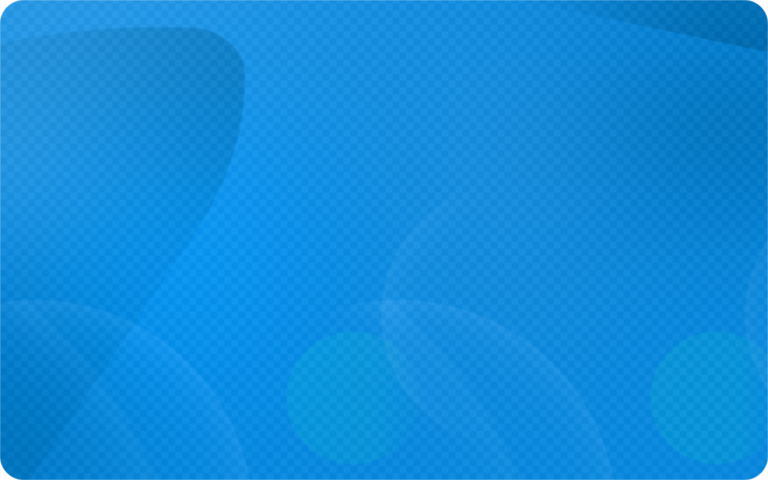
Give the GLSL for this background, as a Shadertoy shader.

```glsl
// Glossy blue card with a fine checker weave, a curved leaf, soft arcs and teal discs.

// Soft round falloff: 1 at the centre, fading outwards.
float glow(vec2 p, vec2 centre, vec2 size) {
    vec2 q = (p - centre) / size;
    return exp(-dot(q, q));
}

// Coverage of the inside of a signed distance.
float fill(float d, float blur) {
    return 1.0 - smoothstep(-blur, blur, d);
}

// Bright circle edge that fades inwards over the given width.
float rim(float d, float width, float blur) {
    return fill(d, blur) * exp(min(d, 0.0) / width);
}

// Leaf bounded by a bowed top and a sweeping right side, joined by a round corner.
float leafDistance(vec2 p) {
    float bend = max(p.y - 0.5, 0.0);
    float side = (p.x - 0.0625 - 0.67 * p.y + bend * bend) * 0.83;
    float top = p.y - 0.91 - 0.2 * p.x + 0.3 * p.x * p.x;
    vec2 q = vec2(side, top) + 0.08;
    return length(max(q, 0.0)) + min(max(q.x, q.y), 0.0) - 0.08;
}

float roundedBox(vec2 p, vec2 halfSize, float radius) {
    vec2 q = abs(p) - halfSize + radius;
    return length(max(q, 0.0)) + min(max(q.x, q.y), 0.0) - radius;
}

void mainImage(out vec4 fragColor, in vec2 fragCoord) {
    vec2 p = fragCoord / iResolution.y;
    float aspect = iResolution.x / iResolution.y;
    float px = 1.0 / iResolution.y;
    float soft = max(px, 0.003);

    // Base blue with broad lights and shades
    vec3 color = vec3(0.04, 0.535, 0.865);
    color += vec3(-0.01, 0.045, 0.075) * glow(p, vec2(0.36, 0.47), vec2(0.32, 0.36));
    color += vec3(0.12, 0.06, 0.025) * glow(p, vec2(0.05, 1.02), vec2(0.75, 0.42));
    color += vec3(0.05, 0.02, 0.0) * glow(p, vec2(1.05, 0.62), vec2(0.28, 0.4));
    color -= vec3(0.02, 0.065, 0.105) * glow(p, vec2(1.55, 0.74), vec2(0.36, 0.24));
    color -= vec3(0.02, 0.05, 0.08) * glow(p, vec2(0.02, 0.06), vec2(0.28, 0.28));

    // Leaf, shaded towards its right side
    float leaf = fill(leafDistance(p), soft);
    float shade = smoothstep(-0.05, 0.5, p.x) * smoothstep(0.35, 0.85, p.y);
    color -= leaf * (vec3(0.015, 0.025, 0.04) + vec3(0.03, 0.05, 0.07) * shade);
    color += leaf * vec3(0.06, 0.035, 0.025) * glow(p, vec2(0.0, 0.64), vec2(0.28, 0.2));

    // Dark wedge in the upper right corner
    float wedge = fill(1.0 - 0.21 * (p.x - 1.083) - p.y, soft);
    color -= wedge * vec3(0.025, 0.07, 0.11) * smoothstep(1.0, 1.55, p.x);

    // Repeated group: teal disc, large arc with an inner ray, and left-lit ring
    for (int i = 0; i < 2; i++) {
        vec2 q = p - vec2(0.758 * float(i), 0.0);

        float disc = fill(length(q - vec2(0.735, 0.171)) - 0.138, soft);
        disc *= 1.0 - 0.75 * smoothstep(0.76, 0.87, q.x);
        color += disc * vec3(0.0, 0.045, -0.02);

        float arc = length(q - vec2(0.073, -0.079)) - 0.454;
        float arcFade = smoothstep(-0.1, 0.08, q.x);
        color += arcFade * vec3(0.06, 0.03, 0.02) * rim(arc, 0.035, soft);

        float ray = length(q - vec2(-0.55, -0.35)) - 0.94;
        float rayFade = fill(arc, soft) * smoothstep(-0.02, 0.08, q.x);
        color += rayFade * vec3(0.035, 0.022, 0.012) * rim(ray, 0.05, 0.012);

        float ring = length(q - vec2(1.069, 0.344)) - 0.275;
        float ringFade = 1.0 - smoothstep(0.82, 1.02, q.x);
        color += ringFade * vec3(0.055, 0.025, 0.01) * rim(ring, 0.05, soft);
    }

    // Fine checker weave
    vec2 wave = sin(3.14159 * p / 0.0146);
    vec2 cell = clamp(wave * 0.0146 / (3.14159 * px), -1.0, 1.0);
    color += vec3(0.018, 0.015, 0.012) * cell.x * cell.y;

    // White outside the rounded card
    vec2 halfSize = 0.5 * vec2(aspect, 1.0);
    float card = fill(roundedBox(p - halfSize, halfSize, 0.05), px);
    fragColor = vec4(mix(vec3(1.0), clamp(color, 0.0, 1.0), card), 1.0);
}
```
